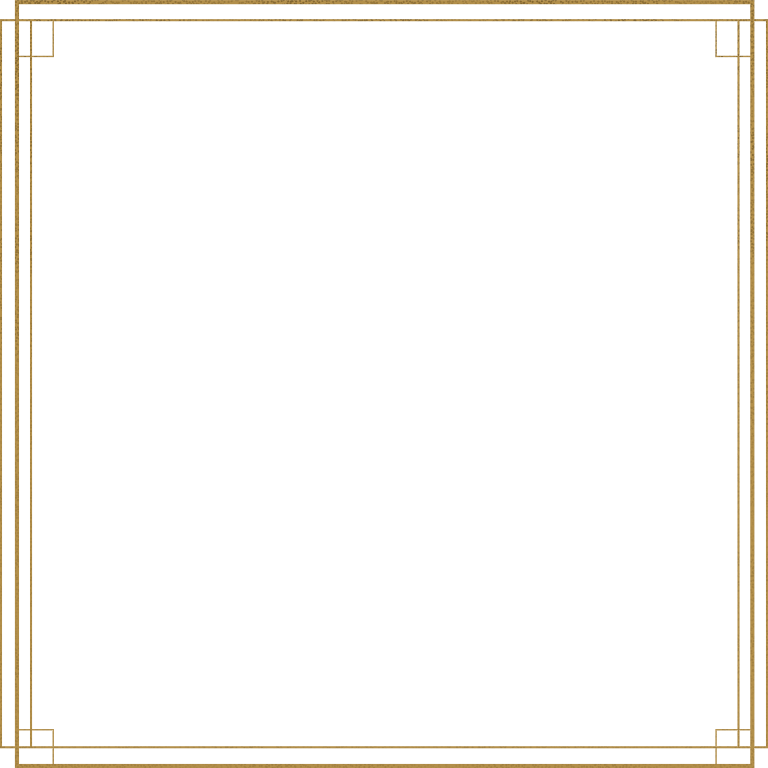
Reproduce this background procedurally as a WebGL 2 fragment shader.

```glsl
#version 300 es
precision highp float;
// Overlapping speckled gold frames with small corner squares on white paper.

#define THICK_LINE 0.0054
#define THIN_LINE 0.0027
#define CORNER_LINE 0.0018
#define GRAIN_CELLS 260.0
#define GOLD vec3(0.70, 0.56, 0.29)
#define DARK_GOLD vec3(0.50, 0.39, 0.18)
#define PAPER vec3(1.0)

uniform vec2 u_resolution;
out vec4 fragColor;

vec2 hash2(vec2 cell) {
    vec2 q = vec2(dot(cell, vec2(127.1, 311.7)), dot(cell, vec2(269.5, 183.3)));
    return fract(sin(q) * 43758.5);
}

// Distance to the nearest scattered point
float cellular(vec2 p) {
    vec2 cell = floor(p);
    float nearest = 2.0;
    for (int y = -1; y <= 1; y++) {
        for (int x = -1; x <= 1; x++) {
            vec2 neighbour = cell + vec2(x, y);
            nearest = min(nearest, distance(p, neighbour + hash2(neighbour)));
        }
    }
    return nearest;
}

// Antialiased outline of a sharp-cornered rectangle
float frame(vec2 p, vec2 low, vec2 high, float width, float pixel) {
    vec2 q = abs(p - 0.5 * (low + high)) - 0.5 * (high - low);
    float edge = abs(max(q.x, q.y)) - 0.5 * width;
    return clamp(0.5 - edge / pixel, 0.0, 1.0);
}

// Gold leaf, with denser dark specks towards the top
vec3 goldLeaf(vec2 p) {
    float specks = 1.0 - smoothstep(0.15, 0.55, cellular(p * GRAIN_CELLS));
    float patches = 0.5 + 0.25 * (sin(p.x * 41.0 + 2.0 * sin(p.y * 23.0)) + sin(p.y * 57.0 + p.x * 19.0));
    float wear = mix(0.25, 0.65, smoothstep(0.3, 1.0, p.y)) * (0.5 + patches);
    return mix(GOLD, DARK_GOLD, clamp(specks * wear, 0.0, 1.0));
}

void main() {
    vec2 p = gl_FragCoord.xy / u_resolution;
    float pixel = 1.0 / min(u_resolution.x, u_resolution.y);

    // Tall thick frame, wide thin frame and narrow thin frame
    vec2 thickLow = vec2(0.0221, 0.0026);
    vec2 thickHigh = vec2(0.9796, 0.9972);
    vec2 wideLow = vec2(0.0013, 0.0270);
    vec2 wideHigh = vec2(0.9987, 0.9737);
    float ink = frame(p, thickLow, thickHigh, THICK_LINE, pixel);
    ink = max(ink, frame(p, wideLow, wideHigh, THIN_LINE, pixel));
    ink = max(ink, frame(p, vec2(0.0404, wideLow.y), vec2(0.9616, wideHigh.y), THIN_LINE, pixel));

    // Corner squares, each hung from the crossing frames
    vec2 anchorLow = thickLow;
    vec2 anchorHigh = vec2(thickHigh.x, wideHigh.y);
    for (int i = 0; i < 4; i++) {
        vec2 side = vec2(i % 2, i / 2);
        vec2 anchor = mix(anchorLow, anchorHigh, side);
        vec2 inner = anchor + vec2(0.0472, 0.0472) * (1.0 - 2.0 * side);
        ink = max(ink, frame(p, min(anchor, inner), max(anchor, inner), CORNER_LINE, pixel));
    }

    fragColor = vec4(mix(PAPER, goldLeaf(p), ink), 1.0);
}
```
